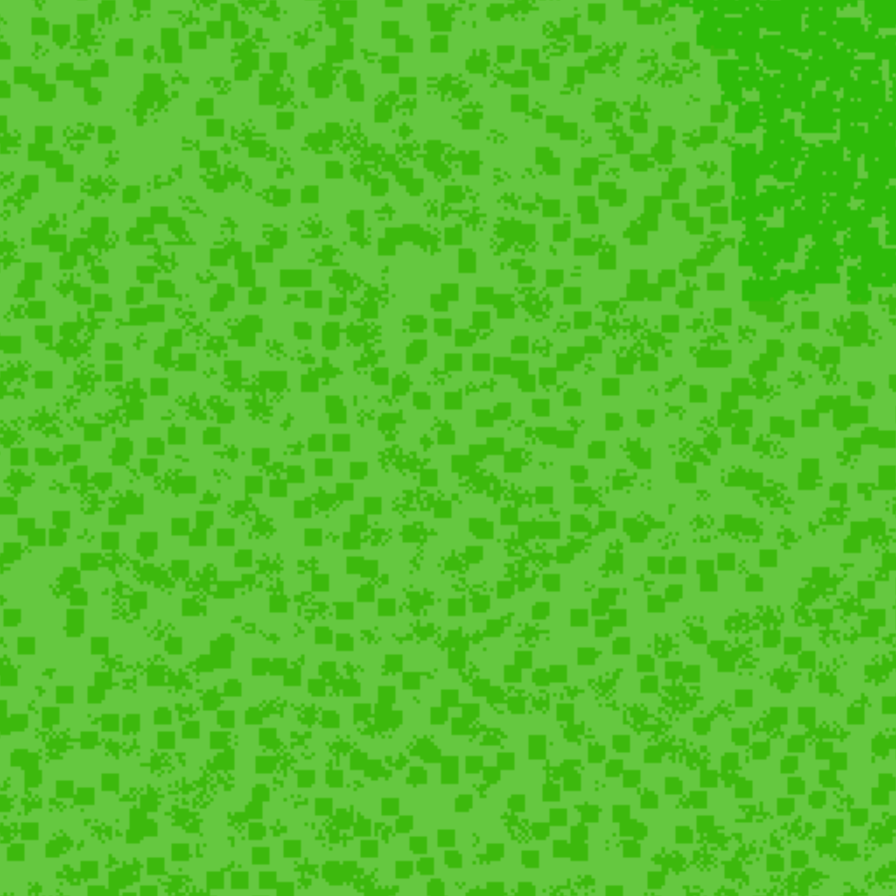
Reproduce this texture procedurally as a three.js fragment shader.

```glsl
varying vec2 vUv;

float hash(vec2 p) {
  return fract(sin(dot(p, vec2(127.1, 311.7))) * 43758.5453);
}

float noise(vec2 p) {
  vec2 i = floor(p), f = smoothstep(0.0, 1.0, fract(p));
  return mix(mix(hash(i), hash(i + vec2(1.0, 0.0)), f.x),
             mix(hash(i + vec2(0.0, 1.0)), hash(i + 1.0), f.x), f.y);
}

// Dense corner at the upper right, with a stepped left border
bool inPatch(vec2 uv) {
  float left = 0.81 - 0.055 * smoothstep(0.93, 0.99, uv.y)
             + 0.03 * (1.0 - smoothstep(0.67, 0.75, uv.y));
  return uv.x > left && uv.y > 0.675;
}

// Squares and ragged tufts, one per jittered lattice cell
float speckles(vec2 grain) {
  vec2 home = floor(grain / 7.0);
  float cover = 0.0;
  for (int y = -1; y <= 1; y++) {
    for (int x = -1; x <= 1; x++) {
      vec2 id = home + vec2(float(x), float(y));
      vec2 jitter = vec2(hash(id + 3.7), hash(id + 41.3));
      vec2 center = floor((id + jitter) * 7.0);
      float presence = 0.7 + 0.38 * noise(id * 0.3 + 9.0);
      if (hash(id + 17.9) > presence || inPatch(center / 256.0)) continue;

      vec2 q = grain - center;
      float rough = hash(grain + id * 1.37);
      if (hash(id + 73.1) < 0.52) {
        vec2 a = abs(q);
        bool corner = a.x + a.y > 3.5 && rough > 0.75;
        if (max(a.x, a.y) < 2.5 && !corner) cover = 1.0;
      } else {
        float density = mix(0.6, 1.3, hash(id + 91.7));
        if (rough < density - length(q * vec2(0.85, 1.1)) / 4.0) cover = 1.0;
      }
    }
  }
  return cover;
}

// Crowded squares that leave only thin broken gaps
float thicket(vec2 grain) {
  vec2 home = floor(grain / 6.0);
  float cover = 0.0;
  for (int y = -1; y <= 1; y++) {
    for (int x = -1; x <= 1; x++) {
      vec2 id = home + vec2(float(x), float(y));
      vec2 jitter = floor(5.0 * vec2(hash(id + 5.3), hash(id + 29.9)));
      vec2 center = id * 6.0 + jitter + 1.0;
      vec2 a = abs(grain - center);
      float reach = 3.5 - step(0.8, hash(grain + 0.5));
      if (inPatch(center / 256.0) && max(a.x, a.y) < reach) cover = 1.0;
    }
  }
  return cover;
}

vec3 grainColor(vec2 grain) {
  vec3 meadow = vec3(0.395, 0.785, 0.25);
  vec3 leaf = vec3(0.24, 0.725, 0.05);
  vec3 bush = vec3(0.18, 0.735, 0.035);
  vec3 color = mix(meadow, leaf, speckles(grain));
  return mix(color, bush, thicket(grain));
}

void main() {
  // Square grains with slightly softened borders
  vec2 p = vUv * 256.0 - 0.5;
  vec2 i = floor(p), f = smoothstep(0.1, 0.9, fract(p));
  vec3 low = mix(grainColor(i), grainColor(i + vec2(1.0, 0.0)), f.x);
  vec3 high = mix(grainColor(i + vec2(0.0, 1.0)), grainColor(i + 1.0), f.x);
  gl_FragColor = vec4(mix(low, high, f.y), 1.0);
}
```
